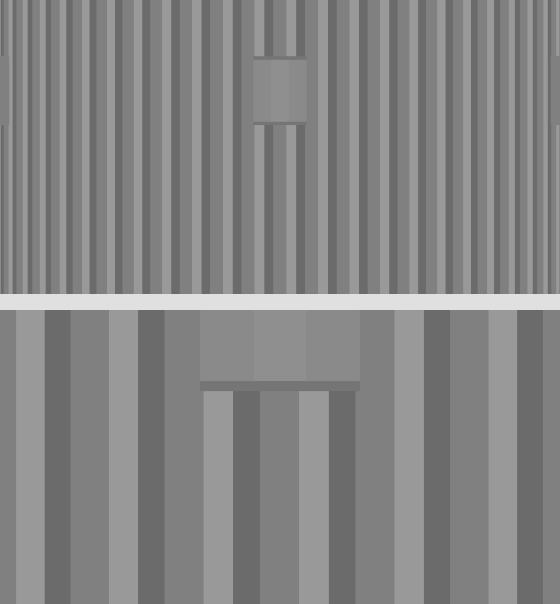
Top, the full canvas; bottom, a detail of the centre.
Reproduce this pattern procedurally as a WebGL 1 fragment shader.

```glsl
precision highp float;
uniform vec2 u_resolution;

// Column, in canvas widths and radians
const float RADIUS = 0.5273;
const float FLUTE_PITCH = 0.108;
// Flute profile, as fractions of one pitch
const float LIT_START = 0.20;
const float LIT_END = 0.51;
const float SHADE_END = 0.79;
// Plates set around the column
const float PLATE_PITCH = 1.25;
const float PLATE_HALF = 0.0902;
const float FACET_HALF = 0.0296;
const float PLATE_BOTTOM = 0.5746;
const float PLATE_TOP = 0.8085;
const float RIM = 0.0115;
// Tones
const float FLAT_TONE = 0.50;
const float LIT_TONE = 0.60;
const float SHADE_TONE = 0.42;
const float RIM_TONE = 0.46;
const float FACET_SIDE_TONE = 0.54;
const float FACET_FRONT_TONE = 0.56;

// Smooth coverage of the interval from lo to hi
float band(float x, float lo, float hi, float blur) {
    float h = 0.5 * blur;
    return smoothstep(lo - h, lo + h, x) - smoothstep(hi - h, hi + h, x);
}

float fluteTone(float angle, float blur) {
    float profile = fract(angle / FLUTE_PITCH);
    float b = min(blur / FLUTE_PITCH, 0.35);
    float tone = FLAT_TONE;
    tone += (LIT_TONE - FLAT_TONE) * band(profile, LIT_START, LIT_END, b);
    tone += (SHADE_TONE - FLAT_TONE) * band(profile, LIT_END, SHADE_END, b);
    return tone;
}

// Front plate has three facets and dark rims; edge plates are plain
float plateTone(float offset, float front, float y, vec2 blur) {
    float facet = band(offset, -FACET_HALF, FACET_HALF, blur.x);
    float face = mix(FACET_SIDE_TONE, FACET_FRONT_TONE, facet);
    float inner = band(y, PLATE_BOTTOM + RIM, PLATE_TOP - RIM, blur.y);
    return mix(FLAT_TONE, mix(RIM_TONE, face, inner), front);
}

void main() {
    vec2 uv = gl_FragCoord.xy / u_resolution;

    // Unroll the column: horizontal position to angle
    float s = (uv.x - 0.5) / RADIUS;
    float angle = asin(s);
    float angleBlur = 1.0 / (u_resolution.x * RADIUS * sqrt(1.0 - s * s));
    vec2 blur = vec2(angleBlur, 1.0 / u_resolution.y);

    float tone = fluteTone(angle, blur.x);

    // Plates cover the flutes
    float plate = floor(angle / PLATE_PITCH + 0.5);
    float offset = angle - plate * PLATE_PITCH;
    float front = 1.0 - min(abs(plate), 1.0);
    float cover = band(offset, -PLATE_HALF, PLATE_HALF, blur.x)
                * band(uv.y, PLATE_BOTTOM, PLATE_TOP, blur.y);
    tone = mix(tone, plateTone(offset, front, uv.y, blur), cover);

    gl_FragColor = vec4(vec3(tone), 1.0);
}
```
